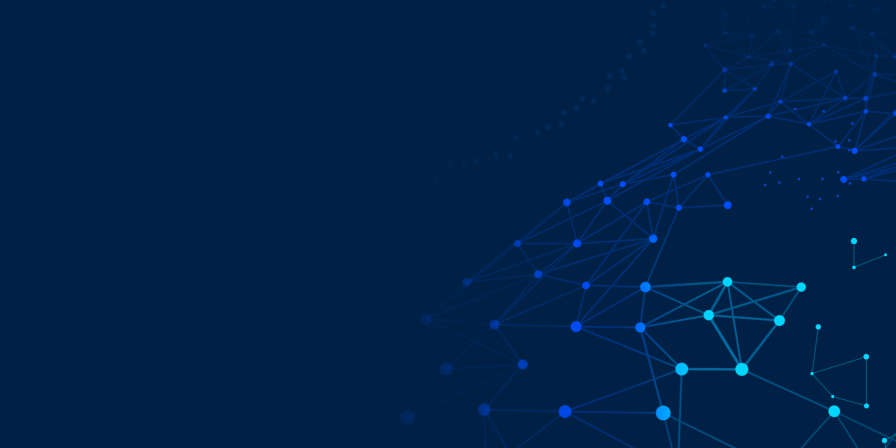
A WebGL 1 fragment shader for this background:

```glsl
precision highp float;
// Deep navy field with a receding web of glowing nodes, cyan at the lower right.
uniform vec2 u_resolution;
const vec3 NAVY = vec3(0.0, 0.13, 0.27);
const vec3 HAZE = vec3(0.0, 0.22, 0.5);
const vec3 BLUE = vec3(0.0, 0.31, 1.0);
const vec3 CYAN = vec3(0.0, 0.84, 1.0);
const float HORIZON = 1.455;     // height where the rows converge
const float DEPTH = 1.38;        // drop from the horizon to row zero
const float ROW_DECAY = 0.081;   // shrink per row
const float COLUMN_STEP = 0.19;  // node spacing in row zero
const float NODE_RADIUS = 0.0155;
const float LINE_WIDTH = 0.0018;
const vec2 FOCUS = vec2(1.58, 0.22);
const float SATELLITE_STEP = 0.075;
const float DUST_STEP = 0.032;

float hash(vec2 p) {
  vec3 q = fract(vec3(p.xyx) * 0.1031);
  q += dot(q, q.yzx + 33.33);
  return fract((q.x + q.y) * q.z);
}
vec2 hash2(vec2 p) { return vec2(hash(p + 17.3), hash(p + 71.9)); }

// Rows shrink upward, start at a curved ridge and crowd near the sixth
float rowScale(float row) { return exp(-ROW_DECAY * row); }
float rowStart(float row) {
  float sway = 0.5 + 0.5 * cos(2.0944 * (row - 1.0));
  return 0.89 + 0.71 * smoothstep(0.4, 9.8, row) + 0.085 * sway * sway * rowScale(row);
}
float rowStep(float row) {
  return COLUMN_STEP * rowScale(row) - 0.042 * exp(-0.6 * (row - 5.8) * (row - 5.8));
}
vec2 unproject(vec2 p) {
  float row = -log((HORIZON - p.y) / DEPTH) / ROW_DECAY;
  return vec2((p.x - rowStart(row)) / rowStep(row), row);
}
vec2 nodeAt(vec2 cell) {
  vec2 g = cell + min(0.24 + 0.05 * max(cell.y, 0.0), 0.7) * (hash2(cell) - 0.5);
  return vec2(rowStart(g.y) + rowStep(g.y) * g.x, HORIZON - DEPTH * rowScale(g.y));
}

float outside(vec2 p, vec2 centre, vec2 radii) { return step(1.0, length((p - centre) / radii)); }
// Nodes start at the ridge and leave a few gaps
float present(vec2 cell, vec2 p) {
  float gaps = outside(p, vec2(1.72, 0.47), vec2(0.22, 0.06))
             * outside(p, vec2(1.73, 0.64), vec2(0.09, 0.06))
             * outside(p, vec2(1.33, 0.17), vec2(0.08, 0.05))
             * outside(p, vec2(1.66, 0.07), vec2(0.1, 0.05));
  float corner = step(1.8, p.x) * step(0.1, p.y) * step(p.y, 0.57);
  return step(0.0, cell.x) * gaps * (1.0 - corner);
}

// Light falls away to the left and the top
float brightness(vec2 p) {
  return mix(0.12, 1.0, smoothstep(0.92, 1.38, p.x)) * (1.0 - 0.85 * smoothstep(0.66, 0.98, p.y));
}
vec3 tint(vec2 p) {
  return mix(BLUE, CYAN, smoothstep(1.36, 1.58, p.x) * (1.0 - smoothstep(0.38, 0.52, p.y)));
}
float disc(vec2 p, vec2 c, float r, float soft) {
  return 1.0 - smoothstep(r - soft, r + soft, length(p - c));
}
float stroke(vec2 p, vec2 a, vec2 b, float width) {
  float t = clamp(dot(p - a, b - a) / dot(b - a, b - a), 0.0, 1.0);
  return disc(p, mix(a, b, t), width, 0.6 / u_resolution.y + 0.0006);
}
float link(vec2 p, vec2 from, vec2 to, float odds) {
  vec2 a = nodeAt(from), b = nodeAt(to), m = 0.5 * (a + b);
  float focus = exp(-35.0 * dot(m - FOCUS, m - FOCUS));
  float chance = hash(from * 3.0 + to);
  float shine = brightness(m) * (0.27 + 0.25 * focus) * step(chance, odds);
  float width = LINE_WIDTH * (1.0 + 1.3 * focus * chance);
  return stroke(p, a, b, width) * shine * present(from, a) * present(to, b);
}
// Main web: links first, then nodes
vec3 web(vec3 col, vec2 p) {
  vec2 home = floor(unproject(p)), x = vec2(1.0, 0.0), y = vec2(0.0, 1.0);
  float lines = 0.0, dots = 0.0;
  for (int j = -2; j <= 1; j++) for (int i = -1; i <= 2; i++) {
    vec2 cell = home + vec2(float(i), float(j));
    lines = max(lines, max(link(p, cell, cell + x, 0.88), link(p, cell, cell + y, 0.88)));
    lines = max(lines, max(link(p, cell, cell + x + y, 0.7), link(p, cell + x, cell + y, 0.6)));
    lines = max(lines, link(p, cell, cell + 2.0 * y, 0.5));
    vec2 a = nodeAt(cell);
    float light = brightness(a) * present(cell, a);
    float r = NODE_RADIUS * pow(rowScale(cell.y), 1.5) * (0.75 + 0.35 * hash(cell + 5.0));
    dots = max(dots, light * disc(p, a, r, mix(0.004, 0.0018, light)));
  }
  return mix(mix(col, mix(BLUE, tint(p), 0.75), lines), tint(p), dots);
}

// Small cyan fragments along the lower right
vec2 satelliteAt(vec2 cell) { return (cell + 0.15 + 0.7 * hash2(cell + 40.0)) * SATELLITE_STEP; }
float kept(vec2 cell) {
  vec2 c = satelliteAt(cell);
  return step(1.8 + 0.45 * max(c.y - 0.25, 0.0), c.x) * step(c.y, 0.56) * step(hash(cell + 23.0), 0.62);
}
vec3 satellites(vec3 col, vec2 p) {
  float glow = 0.0;
  for (int j = -1; j <= 1; j++) for (int i = -1; i <= 1; i++) {
    vec2 cell = floor(p / SATELLITE_STEP) + vec2(float(i), float(j));
    vec2 a = satelliteAt(cell), right = cell + vec2(1.0, 0.0), up = cell + vec2(0.0, 1.0);
    float joins = max(stroke(p, a, satelliteAt(right), 0.001) * kept(right),
                      stroke(p, a, satelliteAt(up), 0.001) * kept(up));
    float dot = disc(p, a, 0.003 + 0.004 * hash(cell + 3.0), 0.0015);
    glow = max(glow, kept(cell) * max(0.35 * joins, dot));
  }
  return mix(col, CYAN, glow);
}
// Fine blue specks at the upper right
vec3 dust(vec3 col, vec2 p) {
  vec2 cell = floor(p / DUST_STEP), c = (cell + 0.2 + 0.6 * hash2(cell)) * DUST_STEP;
  float zone = 1.0 - outside(c, vec2(1.81, 0.65), vec2(0.12, 0.13));
  return mix(col, BLUE, 0.75 * disc(p, c, 0.0028, 0.0015) * zone * step(hash(cell + 8.0), 0.4));
}
void main() {
  vec2 p = gl_FragCoord.xy / u_resolution.y;
  // Faint distant ridge
  float far = disc(p, vec2(1.32, 0.76), 0.0, 0.004);
  for (int k = 0; k < 28; k++) {
    float t = float(k) / 28.0;
    vec2 low = mix(vec2(0.87, 0.58), vec2(1.4, 0.7), t), high = mix(vec2(1.4, 0.7), vec2(1.48, 1.02), t);
    vec2 a = mix(low, high, t) + 0.03 * (hash2(vec2(float(k), 2.0)) - 0.5);
    far = max(far, disc(p, a, 0.006, 0.003) * smoothstep(0.8, 1.3, a.x));
  }
  vec3 col = web(mix(NAVY, HAZE, 0.4 * far), p);
  gl_FragColor = vec4(satellites(dust(col, p), p), 1.0);
}
```
